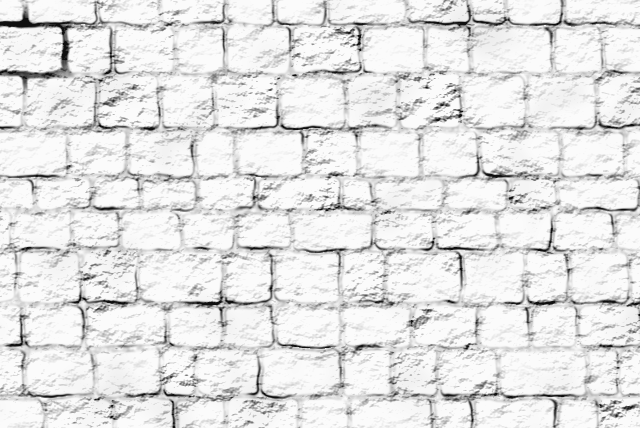
Write a Shadertoy shader that draws this texture.

```glsl
const int ROWS = 10;
const float PITCH = 0.1426;       // mean stone width, canvas height = 1
const float JOINT = 0.0045;       // half width of a mortar joint
const vec3 CHALK = vec3(0.985);
const vec3 SOOT = vec3(0.06);

// Course boundaries from the bottom up, and where each course's first joint sits
const float COURSE[11] = float[11](-0.045, 0.072, 0.186, 0.289, 0.414, 0.506,
                                   0.586, 0.697, 0.826, 0.941, 1.06);
const float SHIFT[10] = float[10](0.127, 0.055, 0.088, 0.072, 0.152,
                                  0.055, 0.010, 0.088, 0.137, 0.068);

float hash(vec2 p) {
    vec3 q = fract(p.xyx * vec3(0.1031, 0.1030, 0.0973));
    q += dot(q, q.yzx + 33.33);
    return fract((q.x + q.y) * q.z);
}

vec2 gradientAt(vec2 cell) {
    float angle = 6.2832 * hash(cell + 71.0);
    return vec2(cos(angle), sin(angle));
}

float gradientNoise(vec2 p) {
    vec2 i = floor(p), f = p - i;
    vec2 u = f * f * f * (f * (f * 6.0 - 15.0) + 10.0);
    vec2 e = vec2(1.0, 0.0);
    float low = mix(dot(gradientAt(i), f), dot(gradientAt(i + e), f - e), u.x);
    float high = mix(dot(gradientAt(i + e.yx), f - e.yx),
                     dot(gradientAt(i + 1.0), f - 1.0), u.x);
    return mix(low, high, u.y);
}

float fbm(vec2 p, int octaves) {
    float sum = 0.0, amp = 1.0;
    for (int k = 0; k < octaves; k++) {
        sum += amp * gradientNoise(p);
        p = mat2(0.8, 0.6, -0.6, 0.8) * p * 2.07 + 17.3;
        amp *= 0.52;
    }
    return sum;
}

float roundedBox(vec2 q, vec2 halfSize, float radius) {
    vec2 d = abs(q) - halfSize + radius;
    return length(max(d, 0.0)) + min(max(d.x, d.y), 0.0) - radius;
}

int courseAt(float y) {
    int row = 0;
    for (int k = 1; k < ROWS; k++) if (y > COURSE[k]) row = k;
    return row;
}

// Jittered vertical joint, in units of PITCH
float jointAt(float i, float row) {
    return i + 0.55 * (hash(vec2(i + 40.0, row * 7.0 + 3.0)) - 0.5);
}

// Darkness of slopes facing away from the light
float reliefShade(vec2 p, float threshold) {
    vec2 grain = vec2(17.0, 23.0);
    vec2 toLight = vec2(-0.0018, 0.0038);
    float slope = fbm(p * grain, 4) - fbm((p + toLight) * grain, 4);
    return max(slope - threshold, 0.0);
}

void mainImage(out vec4 fragColor, in vec2 fragCoord) {
    vec2 p = fragCoord / iResolution.y;
    p.x *= 1.5 * iResolution.y / iResolution.x;

    // Wobble the masonry edges
    vec2 w = p + 0.008 * vec2(fbm(p * 13.0, 3), fbm(p * 13.0 + 50.0, 3));

    // Locate the stone
    int course = courseAt(w.y);
    float row = float(course);
    float t = (w.x - SHIFT[course]) / PITCH;
    float i = floor(t);
    if (t < jointAt(i, row)) i -= 1.0;
    else if (t > jointAt(i + 1.0, row)) i += 1.0;
    vec2 lo = vec2(jointAt(i, row) * PITCH + SHIFT[course], COURSE[course]);
    vec2 hi = vec2(jointAt(i + 1.0, row) * PITCH + SHIFT[course], COURSE[course + 1]);
    vec2 halfSize = 0.5 * (hi - lo) - JOINT;
    vec2 q = w - 0.5 * (lo + hi);
    float seed = hash(vec2(i + 90.0, row * 3.0 + 11.0));
    q.y -= 0.004 * (seed - 0.5);
    float d = roundedBox(q, halfSize, 0.013);

    // Chipped faces, rougher on some stones and near their rims
    float patches = smoothstep(-0.3, 0.45, fbm(p * 7.0 + 8.0, 2));
    float rim = exp(min(d, 0.0) * 70.0);
    float roughness = mix(0.25, 1.5, seed * seed) * (0.35 + patches) + 0.7 * rim;
    float soot = 1.7 * roughness * reliefShade(p, 0.025);
    soot += 0.12 * max(gradientNoise(p * 6.0 + 31.0), 0.0) * patches;

    // Pale mortar with grit
    float mortar = smoothstep(-0.005, 0.004, d);
    soot += mortar * max(0.1 + 0.22 * fbm(p * 55.0, 2), 0.0);

    // Broken shadow line, heaviest below and to the right
    float below = smoothstep(0.6, 1.0, -q.y / halfSize.y);
    float right = smoothstep(0.75, 1.0, q.x / halfSize.x);
    float side = max(0.18, max(below, 0.8 * right));
    float broken = smoothstep(-0.15, 0.5, fbm(p * 9.0 + 23.0, 3));
    float crease = exp(-pow(d / 0.0032, 2.0));
    soot += crease * side * (0.1 + 0.85 * broken);

    // Deep open joints around one loose stone at the upper left
    float loose = 1.0 - smoothstep(0.06, 0.12, length((p - vec2(0.07, 0.885)) * vec2(0.85, 1.0)));
    soot += loose * smoothstep(-0.006, 0.002, d) * (0.65 + 0.5 * broken);

    fragColor = vec4(mix(CHALK, SOOT, clamp(soot, 0.0, 1.0)), 1.0);
}
```
